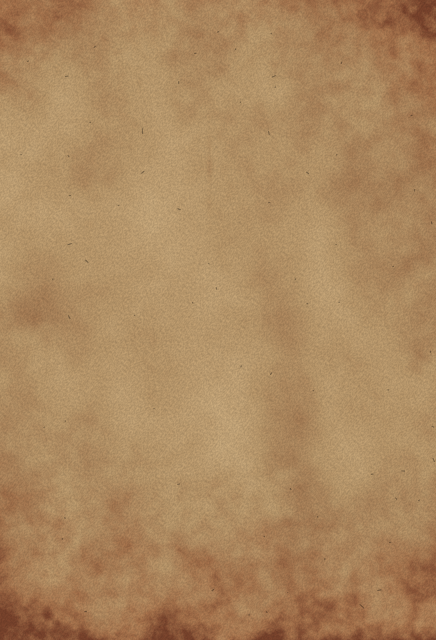
This texture is drawn by a Shadertoy shader. Its source:

```glsl
// Aged brown paper: soft cloudy stains with vertical shading, reddish worn
// borders, fine pressed grain and a few stray fibres. Gradient noise drives
// one "age" value, which a four-colour ramp turns into paper tones.

vec2 hash2(vec2 cell) {
    vec3 h = fract(vec3(cell.xyx) * vec3(0.1031, 0.1030, 0.0973));
    h += dot(h, h.yzx + 33.33);
    return fract((h.xx + h.yz) * h.zy);
}

float gradientCorner(vec2 cell, vec2 offset) {
    float angle = 6.2832 * hash2(cell).x;
    return dot(vec2(cos(angle), sin(angle)), offset);
}

// Gradient noise, roughly -0.7 to 0.7
float noise(vec2 p) {
    vec2 i = floor(p), f = fract(p);
    vec2 u = f * f * f * (f * (f * 6.0 - 15.0) + 10.0);
    vec2 e = vec2(0.0, 1.0);
    return mix(
        mix(gradientCorner(i, f), gradientCorner(i + e.yx, f - e.yx), u.x),
        mix(gradientCorner(i + e.xy, f - e.xy), gradientCorner(i + 1.0, f - 1.0), u.x),
        u.y);
}

float fbm(vec2 p) {
    float sum = 0.0, amp = 1.0;
    for (int i = 0; i < 5; i++) {
        sum += amp * noise(p);
        p = mat2(1.6, 1.2, -1.2, 1.6) * p + 17.3;
        amp *= 0.55;
    }
    return sum;
}

// Soft elliptical shadow
float smudge(vec2 p, vec2 centre, vec2 radius) {
    vec2 q = (p - centre) / radius;
    return exp(-dot(q, q));
}

// Sparse short dark fibres, at most one per grid cell
float fibres(vec2 p, float scale, float share) {
    vec2 cell = floor(p * scale);
    vec2 pick = hash2(cell + scale), place = hash2(cell + 71.0);
    vec2 d = (fract(p * scale) - 0.25 - 0.5 * place) / scale;
    float angle = 6.2832 * pick.y;
    vec2 along = vec2(cos(angle), sin(angle));
    float halfLength = 0.0003 + 0.0045 * place.x * place.x * place.y;
    d -= along * clamp(dot(d, along), -halfLength, halfLength);
    float soft = 0.8 / iResolution.y;
    return step(pick.x, share) * (1.0 - smoothstep(0.0, 0.0005 + soft, length(d)));
}

vec3 paperColour(float age) {
    vec3 pale = vec3(0.765, 0.65, 0.48), tan_ = vec3(0.695, 0.567, 0.398);
    vec3 brown = vec3(0.60, 0.435, 0.292), umber = vec3(0.43, 0.26, 0.175);
    vec3 col = mix(pale, tan_, clamp(age * 3.0, 0.0, 1.0));
    col = mix(col, brown, clamp(age * 3.0 - 1.0, 0.0, 1.0));
    return mix(col, umber, clamp(age * 3.0 - 2.0, 0.0, 1.0));
}

void mainImage(out vec4 fragColor, in vec2 fragCoord) {
    vec2 uv = fragCoord / iResolution.xy;
    vec2 p = fragCoord / iResolution.y;

    // Broad stains, drawn out vertically
    float clouds = fbm(p * vec2(5.0, 3.6) + 4.7);
    float streaks = noise(vec2(p.x * 11.0 + 0.4 * clouds, p.y * 1.8 + 8.0));
    float mottle = fbm(p * 13.0 + 31.0);
    float age = 0.235 + 0.17 * clouds + 0.16 * streaks + 0.10 * mottle;

    // Soft shadows of the buckled sheet
    vec2 bent = uv + 0.04 * vec2(clouds, mottle);
    age += 0.26 * smudge(bent, vec2(0.67 + 0.15 * (0.4 - uv.y), 0.38), vec2(0.07, 0.20));
    age += 0.20 * smudge(bent, vec2(0.11, 0.53), vec2(0.05, 0.07));
    age += 0.18 * smudge(bent, vec2(0.95, 0.68), vec2(0.08, 0.2));
    age += 0.13 * smudge(bent, vec2(0.22, 0.80), vec2(0.09, 0.08));
    age += 0.07 * smudge(uv, vec2(0.48, 0.73), vec2(0.006, 0.08));

    // Worn borders, heaviest below and in the upper corners
    float wear = 0.24 * exp(-10.0 * uv.y) + 0.24 * exp(-40.0 * uv.y);
    wear += 0.26 * exp(-8.0 * (1.0 - uv.y));
    wear += 0.09 * exp(-14.0 * uv.x) + 0.14 * exp(-13.0 * (1.0 - uv.x));
    wear += 0.42 * exp(-6.0 * length(uv - 1.0));
    wear += 0.14 * exp(-6.0 * length(uv - vec2(0.0, 1.0)));
    wear += 0.24 * smoothstep(0.42, 0.12, uv.y + 0.10 * clouds + 0.08 * uv.x);
    wear *= 0.95 + 0.45 * mottle + 0.25 * clouds;
    age += wear;

    // Rough scuffs that break up the worn parts
    age += (0.03 + 0.35 * wear) * fbm(p * 48.0 + 9.0);

    vec3 col = paperColour(age);
    col += vec3(0.025, -0.008, -0.010) * smoothstep(0.12, 0.5, wear);

    // Pressed grain: fine tooth with a slight diagonal lie
    vec2 lie = mat2(0.8, 0.6, -0.6, 0.8) * p;
    float grain = noise(lie * vec2(430.0, 290.0)) + 0.45 * noise(lie * vec2(190.0, 230.0) + 50.0);
    col *= 1.0 + 0.125 * grain;

    // Stray fibres and specks
    float specks = 0.0;
    for (int i = 0; i < 3; i++) {
        float layer = float(i);
        specks = max(specks, fibres(p + 0.37 * layer, 17.0 + 9.0 * layer, 0.045));
    }
    col *= 1.0 - 0.32 * specks;

    fragColor = vec4(col, 1.0);
}
```
